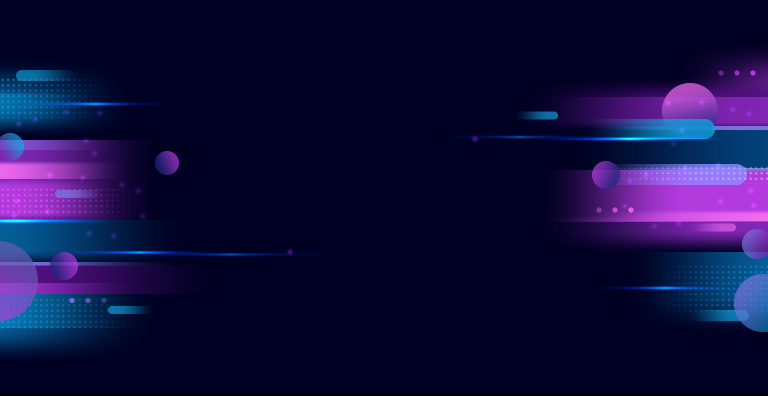
Reproduce this background procedurally as a Shadertoy shader.

```glsl
// Dark navy backdrop with neon teal and violet speed bands, pills and orbs at both sides.
const float CANVAS_HEIGHT = 3.96; // the canvas spans about 7.68 x 3.96 units
const float DOT_PITCH = 0.055, DOT_RADIUS = 0.012, SPECK_RADIUS = 0.025;
const int SPECKS_PER_SIDE = 16;
const vec3 NAVY = vec3(0.0, 0.0, 0.132);
const vec3 DEEP_TEAL = vec3(0.01, 0.26, 0.48);
const vec3 TEAL = vec3(0.02, 0.37, 0.60);
const vec3 AQUA = vec3(0.03, 0.48, 0.71);
const vec3 CYAN = vec3(0.06, 0.66, 0.88);
const vec3 INDIGO = vec3(0.12, 0.15, 0.50);
const vec3 PLUM = vec3(0.32, 0.06, 0.50);
const vec3 VIOLET = vec3(0.50, 0.15, 0.70);
const vec3 MAGENTA = vec3(0.70, 0.23, 0.87);
const vec3 PINK = vec3(0.95, 0.42, 0.94);
const vec3 LAVENDER = vec3(0.48, 0.45, 0.87);
const vec3 BLUE = vec3(0.0, 0.18, 0.85);

vec2 p;          // current point
vec3 color;      // colour painted so far
float pixelSize;

float hash(float n) { return fract(sin(n * 127.1) * 43758.5453); }
float fill(float d) { return 1.0 - smoothstep(-0.5, 0.5, d / pixelSize); }

// Strip that fades from its solid end to its faded end, with soft lower and upper edges
float strip(float solid, float faded, float low, float high, float softLow, float softHigh) {
    float a = max(softLow, 0.5 * pixelSize), b = max(softHigh, 0.5 * pixelSize);
    return smoothstep(0.0, 1.0, (p.x - faded) / (solid - faded))
         * smoothstep(low - a, low + a, p.y) * (1.0 - smoothstep(high - b, high + b, p.y));
}
void band(vec3 tint, float solid, float faded, float low, float high, float softLow, float softHigh) {
    color = mix(color, tint, strip(solid, faded, low, high, softLow, softHigh));
}
void band(vec3 tint, float solid, float faded, float low, float high) {
    band(tint, solid, faded, low, high, 0.0, 0.0);
}
void halftone(vec3 tint, float solid, float faded, float low, float high) {
    float dots = fill(length((fract(p / DOT_PITCH) - 0.5) * DOT_PITCH) - DOT_RADIUS);
    color = mix(color, tint, 0.5 * dots * strip(solid, faded, low, high, 0.03, 0.03));
}
// Rounded bar, opaque at its head and fading to its tail
void pill(vec3 tint, float head, float tail, float y, float r, float alpha) {
    float inner = head + sign(tail - head) * r;
    float x = clamp(p.x, min(inner, tail), max(inner, tail));
    float fade = smoothstep(0.0, 0.8, (p.x - tail) / (head - tail));
    color = mix(color, tint, alpha * fade * fill(length(p - vec2(x, y)) - r));
}
// Translucent disc shaded from one colour to another along an angle
void orb(float x, float y, float r, vec3 from, vec3 to, float angle) {
    vec2 q = (p - vec2(x, y)) / r;
    float t = smoothstep(-1.0, 1.0, dot(q, vec2(cos(angle), sin(angle))));
    color = mix(color, mix(from, to, t), 0.7 * fill((length(q) - 1.0) * r));
}
void streak(float x, float y, float reach, float power) {
    float along = max(1.0 - abs(p.x - x) / reach, 0.0), h = (p.y - y) / 0.013;
    color += power * exp(-h * h) * (BLUE * along + CYAN * pow(along, 4.0));
}
void speck(float x, float y, float power) {
    vec2 q = (p - vec2(x, y)) / SPECK_RADIUS;
    color += VIOLET * power * exp(-dot(q, q));
}
void dotAt(vec3 tint, float x, float y, float alpha) {
    color = mix(color, tint, alpha * fill(length(p - vec2(x, y)) - 0.026));
}
void leftBands() {
    band(TEAL, -0.2, 1.4, 2.7, 3.16, 0.12, 0.24);
    band(AQUA, -0.4, 0.9, 2.83, 3.03, 0.1, 0.0);
    band(VIOLET, 0.1, 1.65, 1.76, 2.56);
    band(LAVENDER, -0.6, 1.2, 2.46, 2.56);
    band(PINK, -0.2, 1.3, 2.17, 2.33, 0.0, 0.03);
    band(MAGENTA, 0.0, 1.2, 1.8, 2.14, 0.02, 0.05);
    band(TEAL, -0.1, 1.95, 1.37, 1.76, 0.1, 0.0);
    band(PLUM, 0.2, 2.25, 1.02, 1.31);
    band(LAVENDER, 0.1, 1.8, 1.305, 1.34);
    band(MAGENTA, -0.4, 1.4, 1.02, 1.13);
    band(TEAL, -0.3, 1.6, 0.5, 0.68, 0.18, 0.0);
    band(AQUA, -0.1, 1.6, 0.68, 1.02);
    halftone(CYAN, 0.0, 1.2, 2.78, 3.2);
    halftone(PINK, 0.2, 1.5, 1.8, 2.08);
    halftone(CYAN, 0.2, 1.5, 0.65, 0.98);
}
void rightBands() {
    band(VIOLET * 0.8, 7.9, 6.7, 2.99, 3.32, 0.0, 0.24);
    band(PLUM, 7.2, 5.1, 2.7, 3.07, 0.06, 0.13);
    band(VIOLET, 7.8, 5.3, 2.7, 2.99, 0.05, 0.0);
    band(DEEP_TEAL, 7.8, 5.6, 2.28, 2.66);
    band(LAVENDER, 7.4, 5.9, 2.66, 2.7);
    band(VIOLET, 7.3, 5.3, 1.54, 1.78, 0.13, 0.03);
    band(MAGENTA, 6.9, 5.35, 1.74, 2.26);
    band(LAVENDER, 7.4, 5.8, 2.25, 2.28);
    band(PINK, 7.8, 5.8, 1.75, 1.84, 0.0, 0.03);
    band(TEAL, 7.8, 6.2, 0.82, 1.44, 0.22, 0.0);
    halftone(CYAN, 7.7, 6.4, 0.85, 1.3);
}
void mainImage(out vec4 fragColor, in vec2 fragCoord) {
    pixelSize = CANVAS_HEIGHT / iResolution.y;
    p = fragCoord * pixelSize;
    color = NAVY;
    leftBands(); rightBands();
    // Pills
    pill(CYAN, 0.16, 0.82, 3.205, 0.055, 0.6); pill(LAVENDER, 0.55, 1.05, 2.02, 0.04, 0.8);
    pill(CYAN, 1.08, 1.56, 0.86, 0.04, 0.65); pill(CYAN, 5.58, 5.12, 2.805, 0.04, 0.65);
    pill(PINK, 7.36, 6.85, 1.685, 0.04, 0.6); pill(CYAN, 7.49, 6.85, 0.805, 0.055, 0.65);
    pill(LAVENDER * 1.2, 7.47, 5.9, 2.215, 0.105, 0.8); halftone(vec3(0.85), 7.2, 5.9, 2.14, 2.29);
    // Orbs, with one pill laid across the largest on the right
    orb(-0.02, 1.15, 0.4, MAGENTA, LAVENDER * 0.8, 1.0); orb(0.64, 1.3, 0.14, INDIGO, MAGENTA, 0.3);
    orb(1.67, 2.33, 0.12, INDIGO, MAGENTA, 0.4); orb(0.1, 2.49, 0.14, VIOLET, CYAN, 0.5);
    orb(6.9, 2.85, 0.28, INDIGO, PINK, 1.8); orb(6.06, 2.21, 0.14, MAGENTA, INDIGO, -0.4);
    orb(7.57, 1.52, 0.15, LAVENDER, VIOLET, -0.3); orb(7.63, 0.93, 0.29, LAVENDER, AQUA, -0.6);
    pill(CYAN, 7.15, 5.8, 2.67, 0.1, 0.75);
    // Light streaks
    streak(0.95, 2.92, 0.75, 0.7); streak(0.15, 1.75, 1.0, 1.2); streak(1.4, 1.435, 0.8, 0.7);
    streak(2.3, 1.415, 1.1, 0.35); streak(5.2, 2.59, 0.85, 0.35);
    streak(6.3, 2.57, 0.95, 1.2); streak(6.65, 1.08, 0.7, 0.7);
    // Dot rows and scattered specks
    for (float k = 0.0; k < 3.0; k++) {
        dotAt(LAVENDER, 0.72 + 0.16 * k, 0.955, 0.9 - 0.25 * k);
        dotAt(MAGENTA, 7.21 + 0.16 * k, 3.23, 0.5 + 0.25 * k);
        dotAt(PINK, 5.99 + 0.16 * k, 1.86, 0.4 + 0.25 * k);
    }
    for (int i = 1; i <= SPECKS_PER_SIDE; i++) {
        float x = 2.0 * hash(float(i)), y = 1.2 + 1.7 * hash(float(i) + 41.3);
        speck(x, y, 0.35); speck(7.68 - x, y + 0.1, 0.3);
    }
    speck(2.9, 1.44, 0.6); speck(4.75, 2.57, 0.6);
    color *= smoothstep(0.02, 0.04, p.y);
    fragColor = vec4(clamp(color, 0.0, 1.0), 1.0);
}
```
